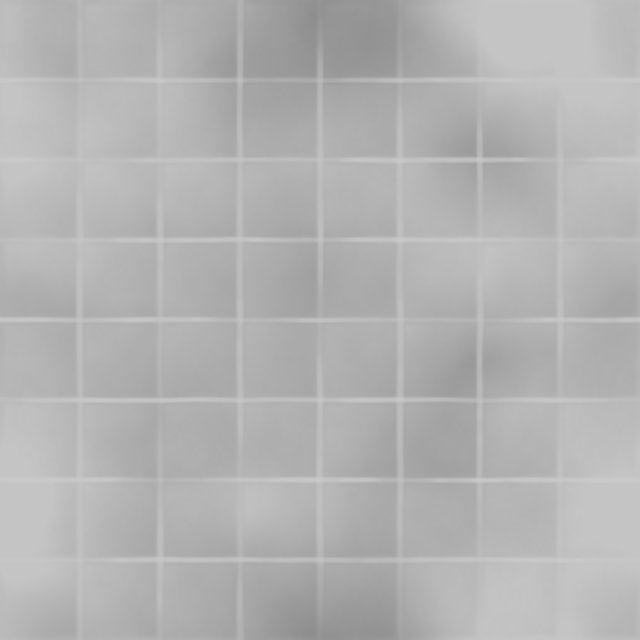
Write a Shadertoy shader that draws this texture.

```glsl
// Cloudy grey square tiles, eight by eight, with soft, worn pale grout lines.

const float TILES = 8.0;

// Broad blotches: centre, radius, and brightness change
const vec4 BLOTCHES[12] = vec4[12](
    vec4(0.47, 0.00, 0.13, -0.11), vec4(0.58, 0.95, 0.10, -0.06),
    vec4(0.76, 0.43, 0.07, -0.09), vec4(0.77, 0.76, 0.07, -0.07),
    vec4(0.53, 0.56, 0.12, -0.06), vec4(0.36, 0.87, 0.08, -0.06),
    vec4(0.95, 0.48, 0.09, -0.05), vec4(0.67, 0.32, 0.08, -0.06),
    vec4(0.04, 0.70, 0.15,  0.05), vec4(0.83, 0.91, 0.11,  0.06),
    vec4(0.92, 0.12, 0.17,  0.05), vec4(0.04, 0.25, 0.13,  0.03));

// Integer hash of a lattice cell, from 0 to 1
float hash(vec2 cell, float seed) {
    uvec3 q = uvec3(cell, seed) * uvec3(1597334673u, 3812015801u, 2798796415u);
    uint n = q.x ^ q.y ^ q.z;
    n = (n ^ (n >> 15)) * 2246822519u;
    n = (n ^ (n >> 13)) * 3266489917u;
    return float((n ^ (n >> 16)) >> 8) / 16777216.0;
}

// Value noise that wraps after a whole number of cells
float noise(vec2 p, vec2 period, float seed) {
    vec2 i = floor(p), f = p - i;
    f = f * f * f * (f * (f * 6.0 - 15.0) + 10.0);
    vec2 a = mod(i, period), b = mod(i + 1.0, period);
    return mix(mix(hash(a, seed), hash(vec2(b.x, a.y), seed), f.x),
               mix(hash(vec2(a.x, b.y), seed), hash(b, seed), f.x), f.y);
}

// Wrapped octaves of noise for the mottled surface
float clouds(vec2 uv) {
    float sum = 0.0, weight = 0.55, cells = 5.0;
    for (int k = 0; k < 4; k++) {
        sum += weight * noise(uv * cells, vec2(cells), 3.0 + float(k));
        weight *= 0.45;
        cells *= 2.0;
    }
    return sum;
}

// Sum of the blotches, each measured the short way round the tiling
float blotches(vec2 uv) {
    float sum = 0.0;
    for (int k = 0; k < 12; k++) {
        vec4 b = BLOTCHES[k];
        vec2 d = (fract(uv - b.xy + 0.5) - 0.5) / b.z;
        sum += b.w * exp(-0.7 * dot(d, d));
    }
    return sum;
}

// Coverage of the grout lines crossing one axis, in tile units
float grout(float across, float along, float halfWidth, float seed) {
    float nearest = floor(across + 0.5);
    float id = mod(nearest, TILES);
    float wobble = noise(vec2(along * 2.0, id), vec2(16.0, TILES), seed) - 0.5;
    float d = abs(across - nearest + 0.012 * wobble);

    // Strength and thickness drift along each line
    float wear = noise(vec2(along, id), vec2(TILES), seed + 1.0);
    float nicks = noise(vec2(along * 6.0, id), vec2(48.0, TILES), seed + 2.0);
    float strength = mix(0.35, 1.0, smoothstep(0.05, 0.6, wear)) * mix(0.75, 1.0, nicks);
    float w = halfWidth * mix(0.85, 1.15, wear);
    float pixel = TILES / iResolution.y;

    // The line shared by the outer edges is nearly worn away
    strength *= id < 0.5 ? 0.15 : 1.0;
    return strength * (1.0 - smoothstep(0.2 * w, 1.5 * w + 0.5 * pixel, d));
}

void mainImage(out vec4 fragColor, in vec2 fragCoord) {
    vec2 uv = fragCoord / iResolution.xy;
    vec2 p = uv * TILES;
    vec2 local = fract(p) - 0.5;

    // Warped blotches over fine mottling
    vec2 warp = vec2(noise(uv * 8.0, vec2(8.0), 31.0), noise(uv * 8.0, vec2(8.0), 32.0)) - 0.5;
    float broad = blotches(uv + 0.06 * warp);
    float shade = 0.705 + broad + 0.13 * (clouds(uv) - 0.5);

    // Each tile dims slightly toward its lower right, fading out at its rim
    vec2 inside = smoothstep(0.5, 0.4, abs(local));
    shade += 0.032 * (local.y - local.x) * inside.x * inside.y;

    // Fine grain
    shade += 0.006 * (noise(uv * 128.0, vec2(128.0), 50.0) - 0.5);
    vec3 color = vec3(clamp(shade, 0.55, 0.77));

    // Grout is lost in the darkest blotches along the top and bottom
    vec2 away = (fract(uv - vec2(0.54, 0.0) + 0.5) - 0.5) / vec2(0.18, 0.11);
    float fade = 1.0 - 0.9 * exp(-dot(away, away));

    // Cool upright lines, thinner and whiter level ones
    float upright = grout(p.x, p.y, 0.036, 11.0) * fade;
    float level = grout(p.y, p.x, 0.029, 21.0) * fade;
    color = mix(color, vec3(0.77, 0.77, 0.785), 0.75 * upright);
    color = mix(color, vec3(0.80), 0.8 * level);

    fragColor = vec4(color, 1.0);
}
```
